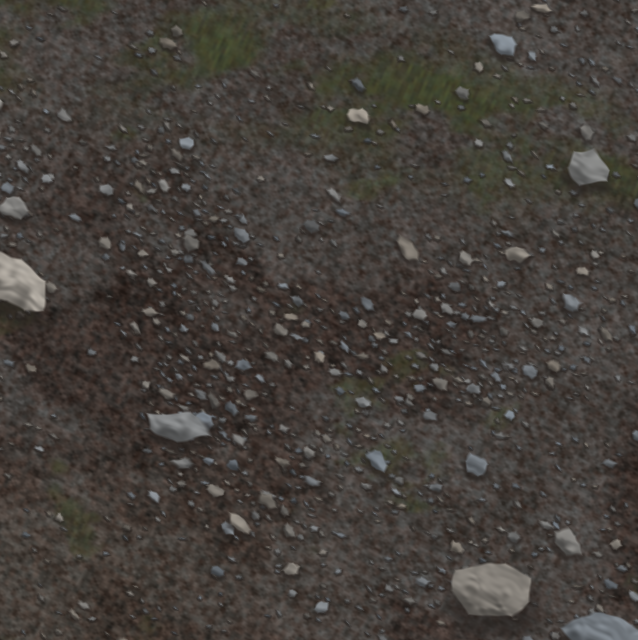
A Shadertoy shader for this texture:

```glsl
// Stony hillside soil: layered value noise makes the gritty earth, damp hollows
// and moss; four grids of jittered convex hulls scatter stones from grit to
// boulders, all lying along a slope that falls to the right.

const float SLOPE_ANGLE = 0.50;
const float EDGE_BLUR = 0.0022;
const float SOIL_CONTRAST = 1.75;
const int HULL_SIDES = 7;
const vec3 SOIL_DARK  = vec3(0.205, 0.178, 0.160);
const vec3 SOIL_LIGHT = vec3(0.338, 0.322, 0.312);
const vec3 DAMP_EARTH = vec3(0.195, 0.155, 0.138);
const vec3 WARM_EARTH = vec3(0.300, 0.262, 0.225);
const vec3 MOSS_DARK  = vec3(0.205, 0.215, 0.145);
const vec3 MOSS_LIGHT = vec3(0.290, 0.325, 0.185);
const vec3 SHADOW     = vec3(0.145, 0.125, 0.115);
const vec3 COOL_TINT  = vec3(0.93, 1.00, 1.07);
const vec3 WARM_TINT  = vec3(1.06, 1.00, 0.92);

vec4 hash4(vec2 p) {
    vec4 q = fract(p.xyxy * vec4(0.1031, 0.1030, 0.0973, 0.1099));
    q += dot(q, q.wzxy + 33.33);
    return fract((q.xxyz + q.yzzw) * q.zywx);
}

float noise(vec2 p) {
    vec2 i = floor(p), f = fract(p);
    f = f * f * (3.0 - 2.0 * f);
    float low  = mix(hash4(i).x, hash4(i + vec2(1, 0)).x, f.x);
    float high = mix(hash4(i + vec2(0, 1)).x, hash4(i + vec2(1, 1)).x, f.x);
    return mix(low, high, f.y);
}

float fbm(vec2 p) {
    float sum = 0.0, weight = 0.5;
    for (int i = 0; i < 4; i++) {
        sum += weight * noise(p);
        p = mat2(1.6, 1.2, -1.2, 1.6) * p + 17.3;
        weight *= 0.5;
    }
    return sum / 0.9375;
}

mat2 rotation(float a) {
    float c = cos(a), s = sin(a);
    return mat2(c, s, -s, c);
}

float band(float x, float centre, float width) {
    float d = (x - centre) / width;
    return exp(-d * d);
}

// Two bands of rubble cross the ground, broken up into clumps.
float stoneDensity(vec2 p) {
    float across = p.y + 0.5 * p.x;
    float rubble = 0.22 + 0.75 * band(across, 0.80, 0.16) + 0.75 * band(across, 0.48, 0.12);
    return rubble * smoothstep(0.22, 0.68, fbm(p * 7.0 + 4.0)) * 1.5;
}

// Irregular convex outline: negative inside, about unit radius.
float hull(vec2 q, vec2 id) {
    float d = -1.0;
    for (int k = 0; k < HULL_SIDES; k++) {
        vec4 h = hash4(id + float(k) * 7.31);
        float a = 6.2832 * (float(k) + 0.7 * h.x) / float(HULL_SIDES);
        d = max(d, dot(q, vec2(cos(a), sin(a))) - 0.68 - 0.36 * h.y);
    }
    return d;
}

// One grid of stones; p is in the slope frame, radii are half lengths.
void addStones(inout vec3 colour, vec2 p, float cell, vec2 radii, float amount, float tone, float seed) {
    vec2 wobble = p * 1.4 / radii.x;
    p += 0.3 * radii.x * (vec2(noise(wobble), noise(wobble + 31.7)) - 0.5);
    float streak = noise(p * vec2(70.0, 150.0));
    for (int j = -1; j <= 1; j++)
    for (int i = -1; i <= 1; i++) {
        vec2 id = floor(p / cell) + vec2(i, j);
        vec4 place = hash4(id + seed);
        vec4 form = hash4(id + seed + 57.9);
        vec2 centre = (id + 0.2 + 0.6 * place.xy) * cell;
        if (place.z > amount * stoneDensity(rotation(-SLOPE_ANGLE) * centre)) continue;

        float size = mix(radii.x, radii.y, form.x * form.x);
        float thin = mix(0.42, 0.82, form.z);
        vec2 q = rotation((form.y - 0.5) * 0.9) * (p - centre) / (size * vec2(1.0, thin));
        float blur = EDGE_BLUR / (size * thin);
        float body = smoothstep(blur, -blur, hull(q, id + seed));
        float shade = smoothstep(0.35 + blur, -0.15, hull(q + vec2(-0.12, 0.42), id + seed));

        float lit = mix(0.70, 1.06, smoothstep(-0.75, 0.15, q.y + 0.5 * (streak - 0.5)));
        vec3 stone = tone * mix(COOL_TINT, WARM_TINT, form.w) * lit;
        stone *= (0.84 + 0.32 * place.w) * (0.86 + 0.28 * streak);
        colour = mix(colour, SHADOW, 0.6 * shade);
        colour = mix(colour, stone, 0.94 * body);
    }
}

vec3 soil(vec2 p, vec2 s) {
    vec2 grit = s * vec2(0.75, 1.0);
    float grain = 0.48 * noise(grit * 170.0) + 0.30 * noise(grit * 85.0 + 9.0)
                + 0.24 * noise(grit * 290.0) + 0.30 * fbm(s * vec2(8.0, 14.0));
    float level = 0.52 + SOIL_CONTRAST * (grain - 0.66);
    vec3 colour = mix(SOIL_DARK, SOIL_LIGHT, clamp(level, -0.2, 1.25));

    // Damp hollows gather on the left, dry warm earth at the lower left.
    float left = 1.0 - smoothstep(0.1, 0.75, p.x);
    float damp = smoothstep(0.50, 0.72, fbm(s * vec2(5.0, 9.0) + 2.0) + 0.10 * left);
    damp *= 1.0 - smoothstep(0.6, 0.85, p.y);
    colour = mix(colour, DAMP_EARTH * (0.6 + 0.75 * level), 0.65 * damp);
    float warm = left * (1.0 - smoothstep(0.1, 0.4, p.y));
    colour = mix(colour, WARM_EARTH * (0.7 + 0.5 * level), 0.4 * warm);

    // Moss follows a shallow band near the top.
    float growth = fbm(p * vec2(9.0, 14.0) + 5.0);
    float moss = band(p.y + 0.25 * p.x, 1.0, 0.09) * smoothstep(0.36, 0.60, growth);
    moss += 0.5 * smoothstep(0.68, 0.80, growth);
    float blades = noise(rotation(0.4) * p * vec2(190.0, 70.0));
    colour = mix(colour, mix(MOSS_DARK, MOSS_LIGHT, blades * growth * 1.3), 0.8 * min(moss, 1.0));

    // Faint red to teal variation between grains.
    return colour + vec3(0.026, -0.008, -0.018) * (noise(s * 120.0 + 40.0) - 0.5);
}

void mainImage(out vec4 fragColor, in vec2 fragCoord) {
    vec2 p = fragCoord / iResolution.y;
    vec2 s = rotation(SLOPE_ANGLE) * p;
    vec3 colour = soil(p, s);
    addStones(colour, s, 0.017, vec2(0.0035, 0.0065), 0.60, 0.385, 11.0);
    addStones(colour, s, 0.034, vec2(0.0070, 0.0140), 0.58, 0.435, 23.0);
    addStones(colour, s, 0.072, vec2(0.0130, 0.0270), 0.48, 0.490, 37.0);
    addStones(colour, s, 0.190, vec2(0.0350, 0.0850), 0.36, 0.550, 71.0);
    fragColor = vec4(clamp(colour, 0.0, 1.0), 1.0);
}
```
